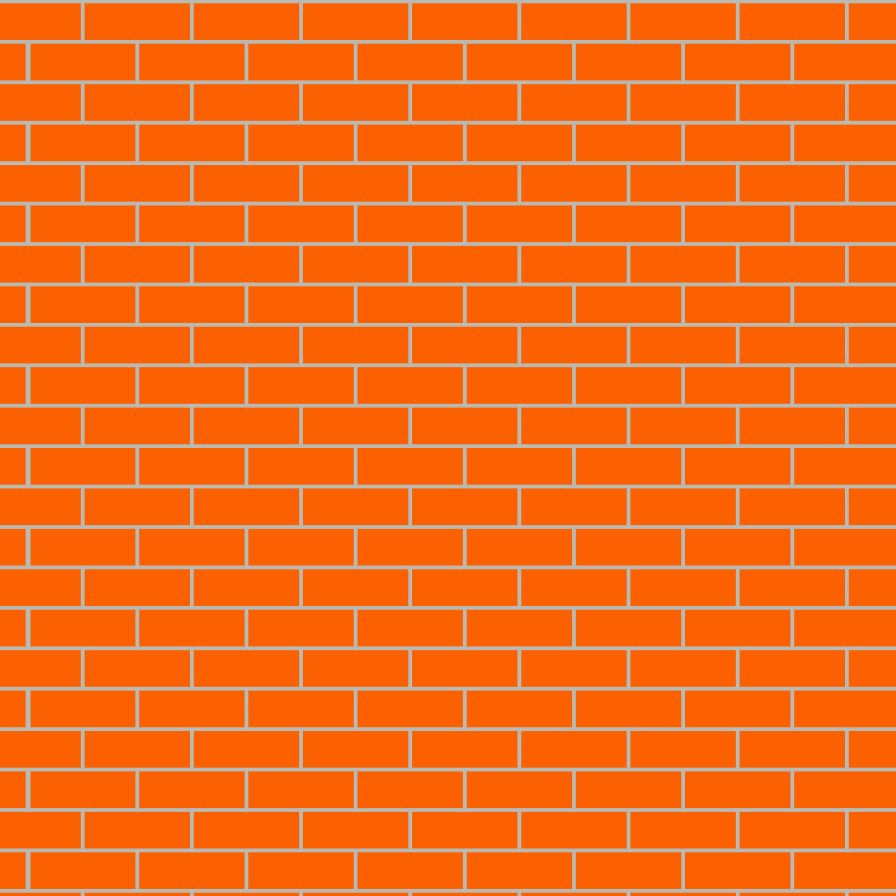
This pattern is drawn by a Shadertoy shader. Its source:

```glsl
const vec2  BRICK_PITCH   = vec2(0.12184, 0.04512); // joint-to-joint spacing
const vec2  WALL_ANCHOR   = vec2(0.0923, 0.9984);   // a joint crossing in the top course
const float COURSE_SHIFT  = 0.5;                    // bond offset, in bricks
const float JOINT_WIDTH   = 0.0042;
const float EDGE_WIDENING = 0.0012;                 // extra width of the leftmost staggered joint
const vec3  BRICK_COLOR   = vec3(0.985, 0.380, 0.005);
const vec3  MORTAR_COLOR  = vec3(0.730, 0.730, 0.710);

// Distance to the nearest line of a repeating set
float lineDistance(float position, float pitch) {
    return abs(fract(position / pitch + 0.5) - 0.5) * pitch;
}

// Antialiased coverage of a line
float lineCoverage(float dist, float width, float pixel) {
    return clamp((0.5 * width - dist) / pixel + 0.5, 0.0, 1.0);
}

void mainImage(out vec4 fragColor, in vec2 fragCoord) {
    float pixel = 1.0 / iResolution.y;
    vec2 uv = fragCoord * pixel;

    // Courses count downward from the top; every second one is shifted
    float depth = WALL_ANCHOR.y - uv.y;
    float stagger = mod(floor(depth / BRICK_PITCH.y), 2.0);
    float along = uv.x - WALL_ANCHOR.x + stagger * COURSE_SHIFT * BRICK_PITCH.x;

    // Bed joints run across, head joints separate the bricks
    float atEdge = stagger * (1.0 - step(0.5 * BRICK_PITCH.x, uv.x));
    float headWidth = JOINT_WIDTH + EDGE_WIDENING * atEdge;
    float bed = lineCoverage(lineDistance(depth, BRICK_PITCH.y), JOINT_WIDTH, pixel);
    float head = lineCoverage(lineDistance(along, BRICK_PITCH.x), headWidth, pixel);

    fragColor = vec4(mix(BRICK_COLOR, MORTAR_COLOR, max(bed, head)), 1.0);
}
```
